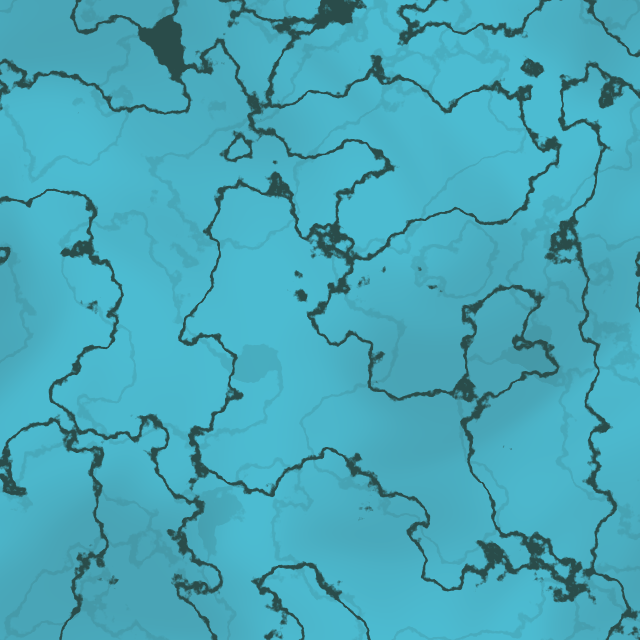
A three.js fragment shader for this texture:

```glsl
// Turquoise stone: cloudy blue ground, faint buried veins and dark, ragged surface veins.

varying vec2 vUv;

const vec3 LIGHT_BLUE = vec3(0.30, 0.735, 0.82);
const vec3 DUSKY_BLUE = vec3(0.285, 0.645, 0.715);
const vec3 VEIN_DARK = vec3(0.165, 0.30, 0.29);

const float VEIN_SCALE = 5.0;      // noise cells across the canvas
const float VEIN_GAIN = 0.47;      // roughness of the vein path
const int VEIN_OCTAVES = 7;
const float VEIN_CORE = 0.012;     // field value where full dark ends
const float VEIN_EDGE = 0.043;     // field value where the vein fades out
const float BURIED_OPACITY = 0.13;
const float PATCH_SCALE = 4.0;     // patch cells across the canvas
const float PATCH_SHARE = 0.28;    // share of cells that may hold a patch
const float PATCH_RADIUS = 0.24;   // in patch cells
const float PATCH_SWELL = 0.20;    // widening of the veins inside a patch
const float CLOUD_SCALE = 6.5;
const vec2 SURFACE_SEED = vec2(17.3, 41.7);
const vec2 BURIED_SEED = vec2(63.1, 8.9);
const mat2 TURN = mat2(0.8, 0.6, -0.6, 0.8);

float hash(vec2 p) {
  vec3 q = fract(p.xyx * vec3(0.1031, 0.1030, 0.0973));
  q += dot(q, q.yzx + 33.33);
  return fract((q.x + q.y) * q.z);
}

// Dot of a random unit gradient at a lattice corner with the offset to it
float corner(vec2 cell, vec2 offset) {
  float angle = 6.2832 * hash(cell);
  return dot(vec2(cos(angle), sin(angle)), offset);
}

float gradientNoise(vec2 p) {
  vec2 i = floor(p);
  vec2 f = p - i;
  vec2 u = f * f * f * (f * (f * 6.0 - 15.0) + 10.0);
  vec2 e = vec2(1.0, 0.0);
  float low = mix(corner(i, f), corner(i + e.xy, f - e.xy), u.x);
  float high = mix(corner(i + e.yx, f - e.yx), corner(i + e.xx, f - e.xx), u.x);
  return mix(low, high, u.y);
}

// Fractal field whose zero line is the path of the veins
float veinField(vec2 p) {
  float sum = 0.0;
  float amplitude = 1.0;
  for (int i = 0; i < VEIN_OCTAVES; i++) {
    sum += amplitude * gradientNoise(p);
    p = TURN * p * 2.0 + vec2(11.37, 5.71);
    amplitude *= VEIN_GAIN;
  }
  return sum;
}

// Rare cellular spots, 1 at the centre and 0 outside
float patchSpot(vec2 p) {
  vec2 cell = floor(p);
  vec2 jitter = vec2(hash(cell + 3.7), hash(cell + 9.2));
  vec2 centre = mix(vec2(0.3), vec2(0.7), jitter);
  float present = step(hash(cell + 21.4), PATCH_SHARE);
  return present * (1.0 - smoothstep(0.0, PATCH_RADIUS, length(fract(p) - centre)));
}

// Vein coverage: a thin band round the zero line, swollen into solid patches
float veins(vec2 uv, vec2 seed) {
  float swell = PATCH_SWELL * patchSpot(uv * PATCH_SCALE + seed);
  float band = abs(veinField(uv * VEIN_SCALE + seed)) - swell;
  return 1.0 - smoothstep(VEIN_CORE, VEIN_EDGE, band);
}

// Soft clouds from layered, warped sines
float clouds(vec2 p) {
  float sum = 0.0;
  float amplitude = 0.6;
  for (int i = 0; i < 4; i++) {
    p += 0.6 * sin(p.yx * 0.9 + vec2(1.3, 4.1));
    sum += amplitude * sin(p.x) * cos(p.y);
    p = TURN * p * 1.6 + vec2(2.7, 0.8);
    amplitude *= 0.6;
  }
  return smoothstep(-0.5, 0.8, sum);
}

void main() {
  vec3 color = mix(LIGHT_BLUE, DUSKY_BLUE, clouds(vUv * CLOUD_SCALE));
  color = mix(color, VEIN_DARK, BURIED_OPACITY * veins(vUv, BURIED_SEED));
  color = mix(color, VEIN_DARK, veins(vUv, SURFACE_SEED));
  gl_FragColor = vec4(color, 1.0);
}
```
